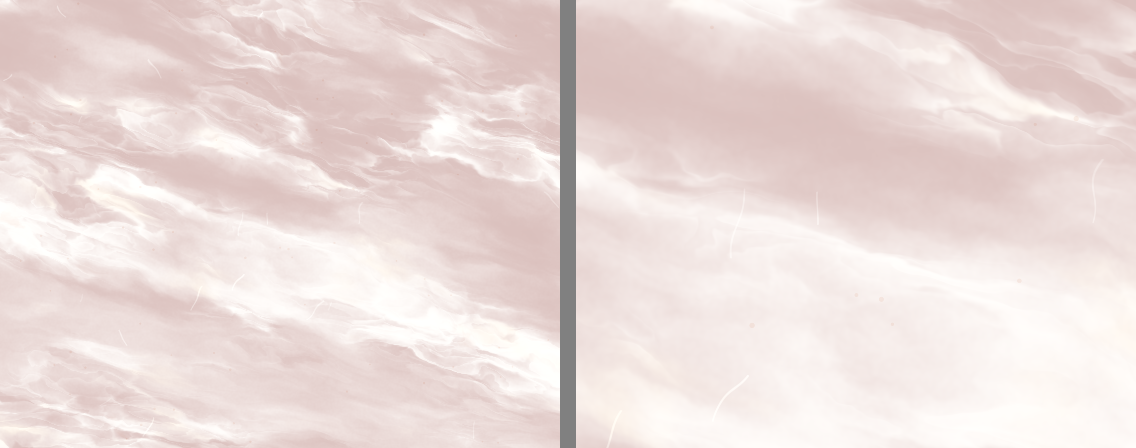
Left, the full canvas; right, a detail of the centre.
Give the GLSL for this texture, as a WebGL 2 fragment shader.

```glsl
#version 300 es
precision highp float;

uniform vec2 u_resolution;
out vec4 fragColor;

const vec3 ROSE = vec3(0.868, 0.772, 0.760);
const vec3 MILK = vec3(0.990, 0.970, 0.960);
const vec3 CREAM_SHIFT = vec3(0.008, -0.004, -0.030);
const vec3 RUST_SHIFT = vec3(-0.02, -0.06, -0.08);
const float SLOPE = 0.27;          // fall of the layers towards the right
const float BAND_HEIGHT = 0.50;    // main pale band at the left edge
const float BASE_TONE = 0.35;
const float BAND_GAIN = 0.48;
const float CLOUD_GAIN = 0.60;
const float VEIN_GAIN = 0.62;
const float CURDLE_GAIN = 0.20;
const float GRAIN_GAIN = 0.035;
const float MID_TONE = 0.56;       // pivot of the contrast
const float CONTRAST = 1.55;
const int SCRATCHES = 18;

float hash(vec2 p) {
    vec3 h = fract(vec3(p.xyx) * 0.1031);
    h += dot(h, h.yzx + 33.33);
    return fract((h.x + h.y) * h.z);
}

float cornerSlope(vec2 cell, vec2 offset) {
    float a = 6.2832 * hash(cell);
    return dot(vec2(cos(a), sin(a)), offset);
}

// Gradient noise, about -0.7 to 0.7
float noise(vec2 p) {
    vec2 i = floor(p), f = p - i;
    vec2 w = f * f * f * (f * (f * 6.0 - 15.0) + 10.0);
    vec2 e = vec2(1.0, 0.0);
    return mix(mix(cornerSlope(i, f), cornerSlope(i + e, f - e), w.x),
               mix(cornerSlope(i + e.yx, f - e.yx), cornerSlope(i + 1.0, f - 1.0), w.x), w.y);
}

float fbm(vec2 p) {
    float sum = 0.0, gain = 1.0;
    for (int i = 0; i < 5; i++) {
        sum += gain * noise(p);
        p = mat2(1.95, 0.35, -0.35, 1.95) * p + 17.3;
        gain *= 0.52;
    }
    return sum;
}

// Bright crest: crisp on one side, fading out on the other
float foldCrest(float d) {
    return smoothstep(-0.05, 0.05, d) * exp(-6.5 * max(d, 0.0));
}

float segment(vec2 p, vec2 a, vec2 b) {
    vec2 pa = p - a, ba = b - a;
    return length(pa - ba * clamp(dot(pa, ba) / dot(ba, ba), 0.0, 1.0));
}

// Faint hairline marks, slightly bent
float scratches(vec2 p, float pixel) {
    float mark = 0.0;
    p += 0.012 * vec2(noise(p * 22.0), noise(p * 22.0 + 9.0));
    for (int i = 0; i < SCRATCHES; i++) {
        float k = float(i) + 3.0;
        vec2 a = vec2(1.25 * hash(vec2(k, 1.7)), hash(vec2(k, 5.3)));
        float angle = 1.57 + 2.2 * (hash(vec2(k, 8.1)) - 0.5);
        vec2 b = a + mix(0.012, 0.06, hash(vec2(k, 2.9))) * vec2(cos(angle), sin(angle));
        float line = 1.0 - smoothstep(0.0002, 0.0004 + pixel, segment(p, a, b));
        mark = max(mark, line * mix(0.1, 0.4, hash(vec2(k, 4.4))));
    }
    return mark;
}

// Sparse round mineral dots
float specks(vec2 p, float pixel) {
    vec2 cell = floor(p * 30.0), f = fract(p * 30.0);
    vec2 c = 0.2 + 0.6 * vec2(hash(cell + 0.3), hash(cell + 41.0));
    float radius = mix(0.02, 0.05, hash(cell + 73.0));
    float dotMask = 1.0 - smoothstep(radius, radius + 30.0 * pixel, length(f - c));
    return dotMask * step(0.92, hash(cell + 19.0));
}

void main() {
    float pixel = 1.0 / u_resolution.y;
    vec2 p = gl_FragCoord.xy * pixel;

    // Layer coordinates, bent at a large and a small scale
    float tilt = mix(0.10, SLOPE, smoothstep(0.0, 0.35, p.y + 0.15 * p.x));
    vec2 q = vec2(p.x, p.y + tilt * p.x);
    vec2 bend = vec2(fbm(q * vec2(2.0, 4.0) + 3.1), fbm(q * vec2(1.8, 4.5) + 27.0));
    q += bend * vec2(0.08, 0.04);
    vec2 curl = vec2(fbm(q * vec2(8.0, 13.0) + 51.0), fbm(q * vec2(8.0, 12.0) + 8.0));
    vec2 folded = q + curl * vec2(0.040, 0.022);

    // Broad pale band, ragged above and firmer below
    float rise = p.y + SLOPE * p.x - BAND_HEIGHT + 0.07 * bend.y + 0.035 * curl.y;
    float band = smoothstep(-0.08, 0.0, rise) * (1.0 - smoothstep(0.03, 0.23, rise));
    float streak = exp(-pow((p.y - 0.045 + 0.03 * bend.y + 0.02 * curl.x) / 0.03, 2.0))
                 * (1.0 - smoothstep(0.5, 0.85, p.x));

    // Soft drifting clouds and folded veins
    float clouds = fbm(folded * vec2(2.0, 6.5) + 12.0);
    float calm = smoothstep(-0.05, -0.12, rise) * smoothstep(-0.42, -0.25, rise);
    float patches = smoothstep(-0.25, 0.35, fbm(q * vec2(2.2, 5.0) + 64.0)) * (1.0 - 0.65 * calm);
    float veins = 0.0, scale = 1.0, gain = 1.0;
    for (int i = 0; i < 4; i++) {
        vec2 s = folded * vec2(2.0, 7.5) * scale + 31.0 * float(i + 1);
        veins += gain * foldCrest(noise(s) + 0.25 * noise(s * 2.3 + 5.0));
        scale *= 1.75;
        gain *= 0.70;
    }

    // Curdled lumps with thin bright rims inside the livelier zones
    vec2 lump = (folded + 0.015 * curl.yx) * vec2(14.0, 20.0);
    float rims = pow(1.0 - min(abs(noise(lump * 0.8 + 70.0)) * 2.2, 1.0), 3.0) - 0.25;
    float curdle = fbm(lump) + 0.35 * rims;

    float tone = BASE_TONE - 0.17 * smoothstep(0.45, 1.0, p.y) + 0.10 * calm
               + BAND_GAIN * band + 0.40 * streak
               + CLOUD_GAIN * clouds * mix(1.0, 0.6, calm) + VEIN_GAIN * (veins - 0.12) * patches;
    tone += CURDLE_GAIN * curdle * (0.2 + 0.8 * patches);
    tone = 0.5 + CONTRAST * (tone - MID_TONE);
    tone += GRAIN_GAIN * (noise(p * 95.0) + 1.4 * noise(p * 190.0));
    tone += scratches(p, pixel);

    // Soft limits at both ends, then warm stains
    tone = min(tone, 0.88 + 0.32 * (1.0 - exp(-max(tone - 0.88, 0.0) / 0.32)));
    tone = max(tone, 0.12 - 0.26 * (1.0 - exp(-max(0.12 - tone, 0.0) / 0.26)));
    vec3 color = mix(ROSE, MILK, tone);
    float warmth = smoothstep(0.0, 0.7, fbm(q * vec2(4.0, 9.0) + 90.0)) * smoothstep(0.4, 0.95, tone);
    float rust = smoothstep(0.42, 0.8, fbm(folded * vec2(9.0, 14.0) + 140.0)) * patches;
    color += CREAM_SHIFT * warmth + RUST_SHIFT * (0.5 * rust + 0.8 * specks(p, pixel));
    fragColor = vec4(clamp(color, 0.0, 1.0), 1.0);
}
```
